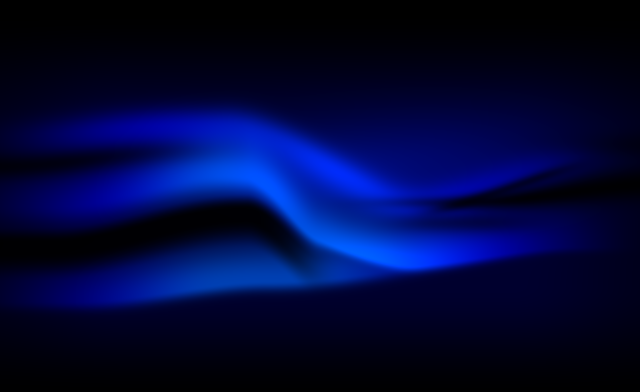
Write a WebGL 2 fragment shader that draws this background.

```glsl
#version 300 es
precision highp float;

uniform vec2 u_resolution;
out vec4 fragColor;

// Smooth band with separate softness above and below its crest.
float band(float d, float above, float below) {
    float w = d > 0.0 ? above : below;
    return exp(-d * d / (w * w));
}

float glow(vec2 p, vec2 center, vec2 radius) {
    vec2 q = (p - center) / radius;
    return exp(-dot(q, q));
}

// Rises from a to b, then falls from c to d.
float span(float x, float a, float b, float c, float d) {
    return smoothstep(a, b, x) * (1.0 - smoothstep(c, d, x));
}

// Heights of the three flowing folds.
float upperFold(float x) {
    return 0.65 + 0.03 * smoothstep(0.0, 0.3, x)
         - 0.21 * smoothstep(0.35, 0.68, x) + 0.15 * smoothstep(0.6, 1.0, x);
}

float middleFold(float x) {
    return 0.41 + 0.085 * smoothstep(0.08, 0.38, x)
         - 0.11 * smoothstep(0.385, 0.5, x) - 0.085 * smoothstep(0.42, 0.66, x)
         + 0.05 * smoothstep(0.62, 0.9, x);
}

float lowerFold(float x) {
    return 0.203 + 0.05 * smoothstep(0.12, 0.42, x) + 0.09 * smoothstep(0.42, 0.92, x);
}

void main() {
    vec2 p = gl_FragCoord.xy / u_resolution;
    float x = p.x, y = p.y;
    float upper = upperFold(x), middle = middleFold(x), lower = lowerFold(x);

    // Navy backdrop fading to black at top and bottom.
    float backdrop = 0.18 * span(y, -0.02, 0.27, 0.66, 0.97);
    backdrop *= 0.55 + 0.45 * span(x, -0.05, 0.2, 0.8, 1.05);
    vec3 color = vec3(0.0, 0.0, backdrop);

    // Diffuse light around the folds.
    color += vec3(0.0, 0.02, 0.22) * glow(p, vec2(0.68, 0.58), vec2(0.22, 0.13));
    color += vec3(0.0, 0.06, 0.26) * glow(p, vec2(0.46, 0.54), vec2(0.15, 0.1));

    // Upper ribbon.
    float upperLight = band(y - upper, 0.045, 0.06) * span(x, -0.08, 0.27, 0.55, 1.05);
    color += upperLight * vec3(0.0, 0.11 * span(x, 0.2, 0.5, 0.55, 0.75), 0.46);

    // Middle ribbon, with a sharp underside.
    float rim = mix(0.065, 0.022, smoothstep(0.3, 0.55, x));
    float middleLight = band(y - middle - rim, 0.085, rim * 0.75);
    middleLight *= span(x, -0.12, 0.3, 0.66, 1.02);
    color += middleLight * vec3(0.0, 0.27 * span(x, 0.14, 0.36, 0.58, 0.82), 0.57);

    // Lower ribbon.
    float lowerLight = band(y - lower - 0.03, 0.09, 0.024) * span(x, -0.1, 0.32, 0.48, 0.86);
    color += lowerLight * vec3(0.0, 0.25 * span(x, 0.1, 0.35, 0.45, 0.75), 0.52);

    // Deep hollow under the middle ribbon.
    float hollow = span(middle - y, -0.012, 0.028, 0.055, 0.13);
    color *= 1.0 - 0.95 * hollow * (1.0 - smoothstep(0.4, 0.54, x));

    // Shadow between the left ends of the ribbons.
    float leftShade = band(y - 0.575 - 0.04 * smoothstep(0.0, 0.3, x), 0.03, 0.03);
    color *= 1.0 - 0.75 * leftShade * (1.0 - smoothstep(0.08, 0.42, x));

    // Shadows on the right.
    float creaseWidth = mix(0.016, 0.042, smoothstep(0.65, 1.0, x));
    float crease = band(y - 0.483 - 0.05 * smoothstep(0.72, 1.05, x), creaseWidth, creaseWidth);
    color *= 1.0 - 0.95 * crease * smoothstep(0.48, 0.84, x);
    float thinCrease = band(y - upper + 0.022, 0.015, 0.015);
    color *= 1.0 - 0.65 * thinCrease * span(x, 0.63, 0.73, 0.83, 0.95);
    color *= 1.0 - 0.45 * band(y - 0.432, 0.025, 0.025) * span(x, 0.56, 0.68, 0.74, 0.9);
    color *= 1.0 - 0.5 * glow(p, vec2(1.0, 0.63), vec2(0.12, 0.035));

    fragColor = vec4(clamp(color, 0.0, 1.0), 1.0);
}
```
